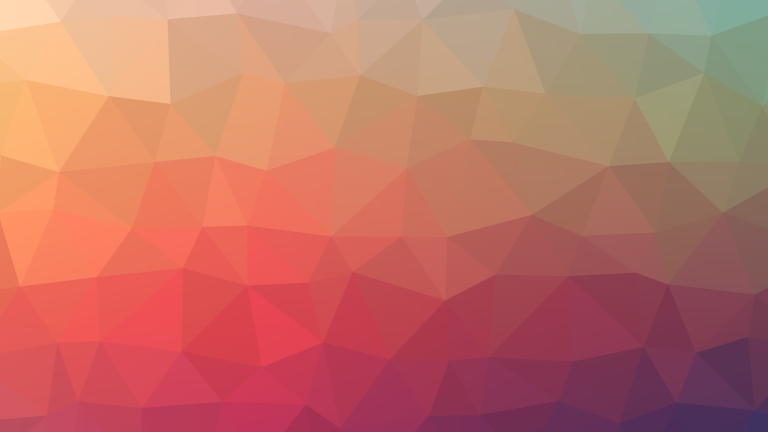
Reproduce this background procedurally as a WebGL 1 fragment shader.

```glsl
precision highp float;

uniform vec2 u_resolution;

const float CELL = 0.1505;               // mesh spacing in canvas heights
const vec2 MESH_ORIGIN = vec2(0.0, 0.26); // in cells
const vec2 JITTER = vec2(0.6, 0.54);

vec2 hash22(vec2 p) {
    vec3 q = fract(p.xyx * vec3(0.1031, 0.1030, 0.0973));
    q += dot(q, q.yzx + 33.33);
    return fract((q.xx + q.yz) * q.zy);
}

// Four evenly spaced colour stops, left to right
vec3 ramp(float x, vec3 a, vec3 b, vec3 c, vec3 d) {
    float t = clamp(x, 0.0, 1.0) * 3.0;
    vec3 col = mix(a, b, clamp(t, 0.0, 1.0));
    col = mix(col, c, clamp(t - 1.0, 0.0, 1.0));
    return mix(col, d, clamp(t - 2.0, 0.0, 1.0));
}

// Sunset colour field: pastel top, warm middle, plum bottom
vec3 sunset(vec2 uv) {
    vec3 plum = ramp(uv.x, vec3(0.75, 0.31, 0.38), vec3(0.73, 0.20, 0.34),
                     vec3(0.43, 0.18, 0.34), vec3(0.24, 0.19, 0.38));
    vec3 crimson = ramp(uv.x, vec3(0.92, 0.37, 0.33), vec3(0.89, 0.26, 0.31),
                        vec3(0.63, 0.22, 0.31), vec3(0.45, 0.22, 0.31));
    vec3 coral = ramp(uv.x, vec3(0.99, 0.59, 0.39), vec3(0.94, 0.42, 0.35),
                      vec3(0.70, 0.42, 0.35), vec3(0.54, 0.42, 0.36));
    vec3 amber = ramp(uv.x, vec3(0.99, 0.73, 0.46), vec3(0.88, 0.61, 0.44),
                      vec3(0.72, 0.58, 0.43), vec3(0.51, 0.57, 0.43));
    vec3 pastel = ramp(uv.x, vec3(0.99, 0.82, 0.67), vec3(0.86, 0.68, 0.60),
                       vec3(0.70, 0.66, 0.59), vec3(0.46, 0.67, 0.62));
    float t = clamp(uv.y, 0.0, 1.0) * 4.0;
    vec3 col = mix(plum, crimson, clamp(t, 0.0, 1.0));
    col = mix(col, coral, clamp(t - 1.0, 0.0, 1.0));
    col = mix(col, amber, clamp(t - 2.0, 0.0, 1.0));
    return mix(col, pastel, clamp(t - 3.0, 0.0, 1.0));
}

// Horizontal shift of each mesh row, in cells
float stagger(float row) {
    return 0.4 - 0.4 * cos((row - 3.45) * 1.35);
}

vec2 meshVertex(vec2 id) {
    return id + vec2(stagger(id.y), 0.0) + (hash22(id + 40.0) - 0.5) * JITTER;
}

vec2 meshToCanvas(vec2 g, float aspect) {
    return (g + MESH_ORIGIN) * CELL / vec2(aspect, 1.0);
}

// Signed distance to the line a-b, positive on its left
float edgeDistance(vec2 p, vec2 a, vec2 b) {
    vec2 e = b - a;
    vec2 q = p - a;
    return (e.x * q.y - e.y * q.x) / max(length(e), 0.001);
}

// One shaded triangle: colour weighted by coverage, and coverage
vec4 facet(vec2 p, vec2 a, vec2 b, vec2 c, vec2 seed, float aspect, float pixel) {
    float inside = min(edgeDistance(p, a, b),
                       min(edgeDistance(p, b, c), edgeDistance(p, c, a)));
    float coverage = clamp(inside / pixel + 0.5, 0.0, 1.0);
    vec2 shade = hash22(seed) - 0.5;
    vec2 center = (a + b + c) / 3.0;
    vec2 uv = meshToCanvas(mix(center, p, 0.25), aspect);
    vec3 col = sunset(uv + vec2(0.0, 0.07 * shade.x)) * (1.0 + 0.09 * shade.y);
    return vec4(col, 1.0) * coverage;
}

// A mesh cell split along its shorter diagonal
vec4 cellFacets(vec2 p, vec2 id, float aspect, float pixel) {
    vec2 a = meshVertex(id);
    vec2 b = meshVertex(id + vec2(1.0, 0.0));
    vec2 c = meshVertex(id + vec2(1.0, 1.0));
    vec2 d = meshVertex(id + vec2(0.0, 1.0));
    vec2 seed = id + 71.0;
    vec2 seedB = id + vec2(131.0, 97.0);
    if (distance(a, c) < distance(b, d)) {
        return facet(p, a, b, c, seed, aspect, pixel)
             + facet(p, a, c, d, seedB, aspect, pixel);
    }
    return facet(p, a, b, d, seed, aspect, pixel)
         + facet(p, b, c, d, seedB, aspect, pixel);
}

void main() {
    float aspect = u_resolution.x / u_resolution.y;
    float pixel = 1.0 / (u_resolution.y * CELL);
    vec2 p = gl_FragCoord.xy * pixel - MESH_ORIGIN;

    // Blend the facets of all nearby cells
    vec4 sum = vec4(sunset(meshToCanvas(p, aspect)), 1.0) * 0.001;
    for (int j = -1; j <= 1; j++) {
        float row = floor(p.y) + float(j);
        float column = floor(p.x - stagger(row));
        for (int i = -1; i <= 1; i++) {
            sum += cellFacets(p, vec2(column + float(i), row), aspect, pixel);
        }
    }
    gl_FragColor = vec4(sum.rgb / sum.a, 1.0);
}
```
